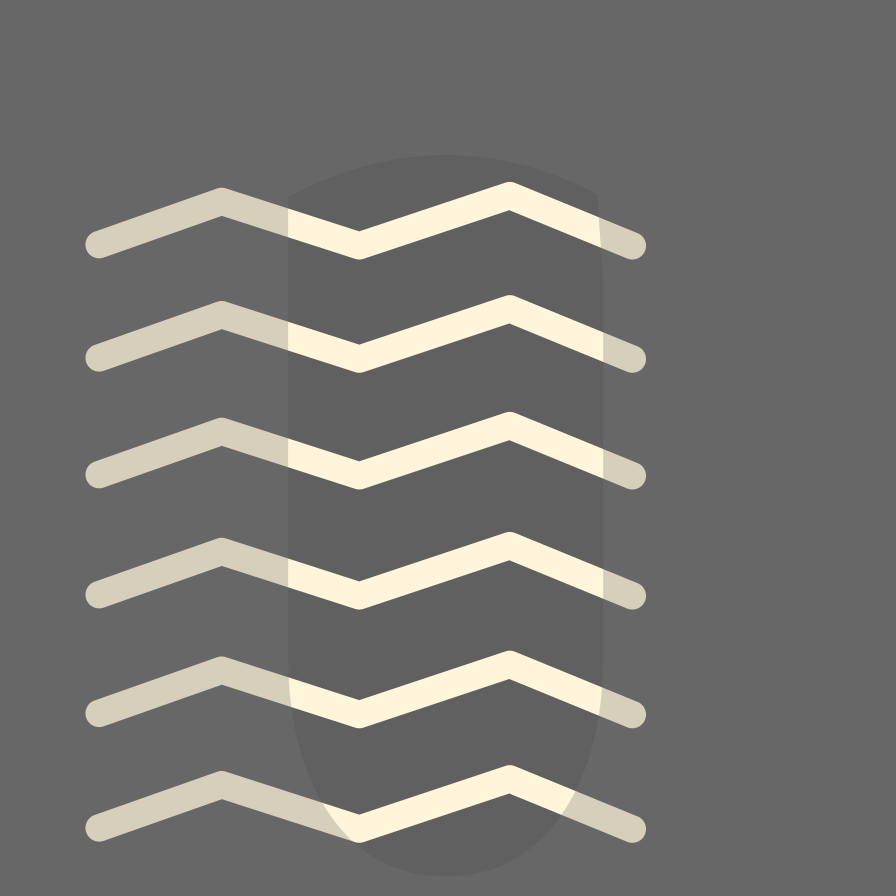
Give the GLSL for this pattern, as a WebGL 1 fragment shader.

```glsl
precision highp float;

uniform vec2 u_resolution;

const vec3 GROUND = vec3(0.404);
const vec3 PANEL = vec3(0.376);
const vec3 CREAM = vec3(1.0, 0.96, 0.855);
const float DIM_OPACITY = 0.73;

// Zigzag strokes: corners are relative to the left end of a row
const int ROWS = 6;
const float ROW_TOP = 0.728;
const float ROW_PITCH = 0.1302;
const float ROW_DRIFT = 0.0034;
const float STROKE_RADIUS = 0.0153;
const vec2 LEFT_END = vec2(0.1107, 0.0);
const vec2 PEAK_A = vec2(0.2474, 0.0482);
const vec2 VALLEY = vec2(0.4010, -0.0013);
const vec2 PEAK_B = vec2(0.5690, 0.0547);
const vec2 RIGHT_END = vec2(0.7057, -0.0013);

// Panel: shallow arched top, straight sides, rounded base
const float PANEL_X = 0.4974;
const float PANEL_HALF = 0.1758;
const float PANEL_TOP = 0.827;
const float ARCH_DROP = 0.047;
const float BASE_Y = 0.271;
const float BASE_HEIGHT = 0.249;
const float BASE_POWER = 2.2;
const float RIGHT_TAPER = 0.006;

float segmentDistance(vec2 p, vec2 a, vec2 b) {
  vec2 ab = b - a;
  float t = clamp(dot(p - a, ab) / dot(ab, ab), 0.0, 1.0);
  return length(p - a - ab * t);
}

float zigzagDistance(vec2 p) {
  float d = segmentDistance(p, LEFT_END, PEAK_A);
  d = min(d, segmentDistance(p, PEAK_A, VALLEY));
  d = min(d, segmentDistance(p, VALLEY, PEAK_B));
  d = min(d, segmentDistance(p, PEAK_B, RIGHT_END));
  return d - STROKE_RADIUS;
}

float rowsDistance(vec2 p) {
  float d = 1.0;
  for (int i = 0; i < ROWS; i++) {
    float row = float(i);
    float drift = ROW_DRIFT * sin(1.2566 * row - 0.3);
    float y = ROW_TOP - ROW_PITCH * row + drift;
    d = min(d, zigzagDistance(p - vec2(0.0, y)));
  }
  return d;
}

float panelDistance(vec2 p) {
  float x = p.x - PANEL_X;
  float u = abs(x) / PANEL_HALF;

  // Sides and base share one superellipse
  float v = max(BASE_Y - p.y, 0.0) / BASE_HEIGHT;
  float sum = pow(u, BASE_POWER) + pow(v, BASE_POWER);
  float body = (pow(sum, 1.0 / BASE_POWER) - 1.0) * PANEL_HALF;

  // Arched top
  float slope = 2.0 * ARCH_DROP * u / PANEL_HALF;
  float arch = (p.y - PANEL_TOP + ARCH_DROP * u * u) / sqrt(1.0 + slope * slope);

  // Upper right side leans slightly inward
  float taper = RIGHT_TAPER * smoothstep(0.67, 0.79, p.y);
  float side = x - PANEL_HALF + taper;
  return max(max(body, side), arch);
}

float coverage(float d, float pixel) {
  return clamp(0.5 - d / pixel, 0.0, 1.0);
}

void main() {
  float size = min(u_resolution.x, u_resolution.y);
  vec2 p = (gl_FragCoord.xy - 0.5 * u_resolution) / size + 0.5;
  float pixel = 1.0 / size;

  float panel = coverage(panelDistance(p), pixel);
  float stroke = coverage(rowsDistance(p), pixel);

  // Strokes are opaque on the panel and dimmed outside it
  vec3 color = mix(GROUND, PANEL, panel);
  color = mix(color, CREAM, stroke * mix(DIM_OPACITY, 1.0, panel));
  gl_FragColor = vec4(color, 1.0);
}
```
